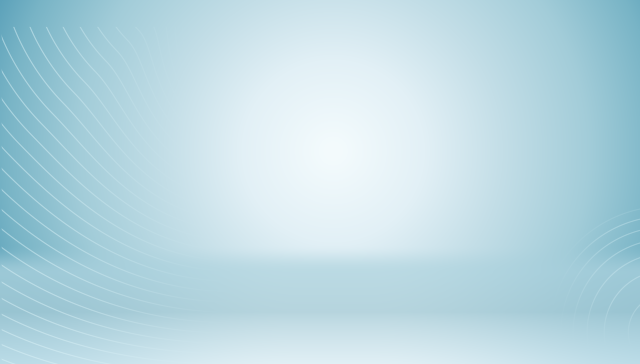
Write a Shadertoy shader that draws this background.

```glsl
// Pale blue studio backdrop: a round wall glow, a soft floor and fine arcs at both sides.

// Layout, in units of canvas height
const float ASPECT = 1.7534;
const vec2 GLOW_CENTER = vec2(0.913, 0.585);
const vec2 FLOOR_BLEND = vec2(0.25, 0.328);
const float APRON_TOP = 0.142;

// Wall colours from the glow outward
const vec3 GLOW_CORE = vec3(0.953, 0.982, 0.990);
const vec3 GLOW_HALO = vec3(0.885, 0.940, 0.963);
const vec3 WALL_LIGHT = vec3(0.765, 0.870, 0.905);
const vec3 WALL_MID = vec3(0.635, 0.800, 0.848);
const vec3 WALL_DARK = vec3(0.470, 0.705, 0.775);
const vec3 WALL_CORNER = vec3(0.340, 0.620, 0.720);

// Floor colours
const vec3 FLOOR_MID = vec3(0.730, 0.853, 0.890);
const vec3 FLOOR_SIDE = vec3(0.610, 0.785, 0.840);
const vec3 APRON_MID = vec3(0.880, 0.938, 0.960);
const vec3 APRON_SIDE = vec3(0.730, 0.860, 0.905);

// Arc families
const vec3 LINE_COLOR = vec3(0.86, 0.95, 0.97);
const float LINE_HALF_WIDTH = 0.0013;
const vec2 LEFT_CENTER = vec2(0.628, 1.160);
const float LEFT_RADIUS = 1.046;
const float LEFT_SPACING = 0.0285;
const float LEFT_SPREAD = 0.0126;
const float LEFT_TOP = 0.927;
const float LEFT_OPACITY = 0.48;
const vec2 RIGHT_CENTER = vec2(1.826, 0.087);
const float RIGHT_AREA_STEP = 0.0182;
const float RIGHT_PHASE = 0.6;
const float RIGHT_OPACITY = 0.32;

float ramp(float low, float high, float value) {
    return clamp((value - low) / (high - low), 0.0, 1.0);
}

vec3 wallColor(vec2 p) {
    float d = distance(p, GLOW_CENTER);
    vec3 color = mix(GLOW_CORE, GLOW_HALO, ramp(0.02, 0.25, d));
    color = mix(color, WALL_LIGHT, ramp(0.25, 0.46, d));
    color = mix(color, WALL_MID, ramp(0.46, 0.70, d));
    color = mix(color, WALL_DARK, ramp(0.70, 0.90, d));
    return mix(color, WALL_CORNER, ramp(0.90, 1.02, d));
}

vec3 floorColor(vec2 p) {
    float side = smoothstep(0.1, 0.95, abs(p.x - GLOW_CENTER.x));
    vec3 base = mix(FLOOR_MID, FLOOR_SIDE, side);
    base *= 1.0 - 0.025 * (1.0 - ramp(APRON_TOP, FLOOR_BLEND.x, p.y));
    vec3 apron = mix(APRON_MID, APRON_SIDE, side);
    float rise = 1.0 - ramp(0.0, APRON_TOP, p.y);
    return mix(base, apron, pow(rise, 0.8));
}

// Coverage of the curves where the level is a whole number
float contour(float level) {
    float slope = length(vec2(dFdx(level), dFdy(level))) * iResolution.y;
    float d = abs(fract(level - 0.5) - 0.5) / max(slope, 1e-4);
    float soft = 0.7 / iResolution.y;
    return 1.0 - smoothstep(max(LINE_HALF_WIDTH - soft, 0.0), LINE_HALF_WIDTH + soft, d);
}

// Arcs that fan apart toward the left edge
float leftArcs(vec2 p) {
    vec2 toCenter = LEFT_CENTER - p;
    float angle = atan(toCenter.x, toCenter.y);
    float spacing = LEFT_SPACING + LEFT_SPREAD * smoothstep(0.0, 0.8, angle);
    float line = contour((length(toCenter) - LEFT_RADIUS) / spacing);
    float reach = mix(0.66, 0.54, smoothstep(0.15, 0.6, p.y));
    float fade = 1.0 - smoothstep(0.10, reach, p.x);
    fade *= 1.0 - smoothstep(LEFT_TOP - 0.003, LEFT_TOP + 0.001, p.y);
    fade *= smoothstep(0.003, 0.006, p.x);
    return line * fade * LEFT_OPACITY;
}

// Arcs that crowd together as they grow
float rightArcs(vec2 p) {
    vec2 offset = p - RIGHT_CENTER;
    float area = dot(offset, offset) / RIGHT_AREA_STEP;
    float line = contour(area - RIGHT_PHASE);
    float fade = smoothstep(1.50, 1.70, p.x) * smoothstep(0.03, 0.20, p.y);
    fade *= 1.0 - smoothstep(5.8, 7.2, area);
    return line * fade * RIGHT_OPACITY;
}

void mainImage(out vec4 fragColor, in vec2 fragCoord) {
    vec2 p = fragCoord / iResolution.xy * vec2(ASPECT, 1.0);
    float wall = smoothstep(FLOOR_BLEND.x, FLOOR_BLEND.y, p.y);
    vec3 color = mix(floorColor(p), wallColor(p), wall);
    color = mix(color, LINE_COLOR, leftArcs(p));
    color = mix(color, LINE_COLOR, rightArcs(p));
    fragColor = vec4(color, 1.0);
}
```
